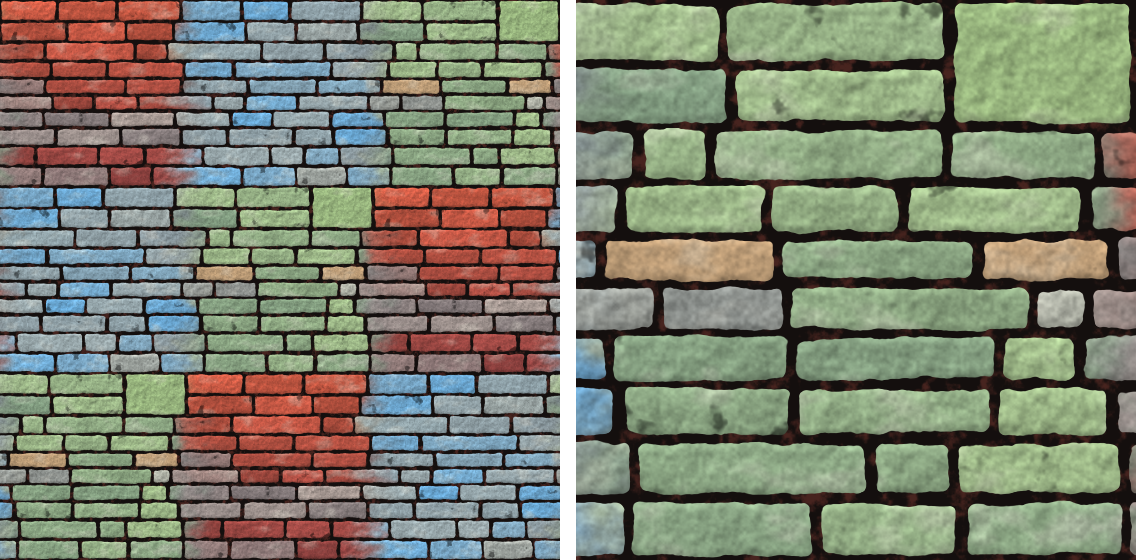
Left, the full canvas; right, a detail of the centre.
Reproduce this texture procedurally as a WebGL 1 fragment shader.

```glsl
precision highp float;
uniform vec2 u_resolution;

float hash(vec2 p) {
  vec3 q = fract(vec3(p.xyx) * 0.1031);
  q += dot(q, q.yzx + 33.33);
  return fract((q.x + q.y) * q.z);
}

float noise(vec2 p) {
  vec2 i = floor(p), f = fract(p);
  f = f * f * (3.0 - 2.0 * f);
  return mix(mix(hash(i), hash(i + vec2(1.0, 0.0)), f.x),
             mix(hash(i + vec2(0.0, 1.0)), hash(i + 1.0), f.x), f.y);
}

float fbm(vec2 p) {
  float sum = 0.0, amp = 0.5;
  for (int k = 0; k < 4; k++) {
    sum += amp * noise(p);
    p = p * 2.03 + 17.3;
    amp *= 0.5;
  }
  return sum / 0.9375;
}

// Upper edge of a course, measured down from the top of a panel
float courseEdge(float r) {
  return r * 0.1 + 0.022 * sin(0.628319 * r) + 0.008 * sin(0.314159 * r);
}

// Left end of brick i; the large block keeps fixed ends in the top courses
float jointAt(float i, float n, float row) {
  float k = mod(i + 0.5, n) - 0.5;
  float pinned = step(row, 1.5) * max(step(k, 0.5), step(n - 1.5, k));
  float jitter = (hash(vec2(k + 3.0, row * 7.0 + 11.0)) - 0.5) * 0.68;
  return (i + jitter * (1.0 - pinned)) * 3.0 / n;
}

// Closeness to the middle of a panel on the cyclic three-panel strip
float panelWeight(float x, float middle) {
  float away = abs(mod(x - middle + 1.5, 3.0) - 1.5);
  return 1.0 - smoothstep(0.38, 0.58, away);
}

vec3 brickColor(float x, float row, vec2 seed) {
  float tone = hash(seed + 1.7), vivid = hash(seed + 8.3), odd = hash(seed + 21.9);
  float paleCourse = step(5.5, row) * step(row, 7.5);
  float greyCourse = step(3.5, row) * step(row, 6.5);

  vec3 stone = mix(vec3(0.47, 0.48, 0.49), vec3(0.68, 0.68, 0.65), tone);
  stone = mix(stone, vec3(0.70, 0.58, 0.44), step(0.88, odd));

  vec3 red = mix(vec3(0.74, 0.33, 0.25), vec3(0.56, 0.26, 0.25), row / 9.0);
  red *= 0.9 + 0.2 * tone;
  vec3 blue = mix(vec3(0.55, 0.63, 0.66), vec3(0.40, 0.64, 0.81),
                  smoothstep(0.5, 0.9, vivid + 0.2 * step(7.5, row) + 0.2 * step(row, 0.5)));
  vec3 green = mix(vec3(0.48, 0.58, 0.48), vec3(0.61, 0.71, 0.52), tone);

  float redAmount = (1.0 - 0.85 * paleCourse) * mix(0.3, 1.0, step(0.14, vivid));
  float greenAmount = 1.0 - greyCourse * step(vivid, 0.6) * 0.9;
  vec3 color = mix(stone, red, panelWeight(x, 0.5) * redAmount);
  color = mix(color, blue, panelWeight(x, 1.5) * (0.65 + 0.35 * vivid));
  return mix(color, green, panelWeight(x, 2.5) * greenAmount * step(odd, 0.94));
}

void main() {
  // Three by three panels, each row of panels shifted by one
  vec2 wall = gl_FragCoord.xy / u_resolution * 3.0;
  float x = mod(wall.x + 2.0 - floor(wall.y), 3.0);
  float y = 1.0 - fract(wall.y);
  float pixel = 3.0 / min(u_resolution.x, u_resolution.y);

  // Course and brick under this point
  float row = 0.0;
  for (int k = 1; k < 10; k++) row += step(courseEdge(float(k)), y);
  float count = row < 1.5 ? 9.0 : 9.0 + floor(3.0 * hash(vec2(row, 5.0)));
  float i = floor(x * count / 3.0);
  if (x < jointAt(i, count, row)) i -= 1.0;
  else if (x >= jointAt(i + 1.0, count, row)) i += 1.0;
  float left = jointAt(i, count, row), right = jointAt(i + 1.0, count, row);
  float top = courseEdge(row), bottom = courseEdge(row + 1.0);
  float index = mod(i + 0.5, count) - 0.5;
  bool block = row < 1.5 && index > 7.5;
  if (block) { row = 0.0; top = 0.0; bottom = courseEdge(2.0); }
  vec2 seed = vec2(index * 13.0 + 2.0, row * 29.0 + 4.0);

  // Rounded, slightly tilted brick with a worn outline
  vec2 p = vec2(x, y) - 0.5 * vec2(left + right, top + bottom);
  vec2 size = 0.5 * vec2(right - left, bottom - top);
  size -= vec2(0.007, 0.006) + 0.005 * vec2(hash(seed + 31.0), hash(seed + 37.0));
  vec2 grainPos = p + seed * 3.7;
  float tilt = (hash(seed + 43.0) - 0.5) * 0.03;
  vec2 q = abs(vec2(p.x, p.y + p.x * tilt)) - size + 0.012;
  float d = length(max(q, 0.0)) + min(max(q.x, q.y), 0.0) - 0.012;
  d += (fbm(grainPos * 24.0) - 0.5) * 0.015;

  // Stone face: stains, relief, pits and lit upper edges
  float relief = fbm(grainPos * 38.0) - fbm((grainPos + vec2(0.006, 0.009)) * 38.0);
  float stain = fbm(grainPos * vec2(9.0, 14.0) + 50.0);
  float center = 0.5 * (left + right);
  vec3 color = block ? vec3(0.58, 0.69, 0.48)
                     : brickColor(mix(center, x, 0.55) + (stain - 0.5) * 0.2, row, seed);
  color = mix(color, vec3(0.67, 0.66, 0.62), 0.35 * smoothstep(0.55, 0.8, stain));
  float rim = smoothstep(-0.02, 0.0, d);
  float light = 0.9 + 0.25 * stain + 0.45 * relief - 0.16 * rim * p.y / size.y;
  light += 0.14 * (noise(grainPos * 150.0) - 0.5);
  float pits = smoothstep(0.68, 0.8, fbm(grainPos * 17.0 + 90.0));
  color *= light * (1.0 - 0.45 * pits * step(0.5, hash(seed + 53.0)));

  // Recessed mortar with rusty patches
  float grit = fbm(wall * 45.0);
  vec3 mortar = mix(vec3(0.08, 0.06, 0.055), vec3(0.28, 0.14, 0.12), smoothstep(0.5, 0.8, grit));
  color = mix(mortar, color, smoothstep(0.7 * pixel, -0.7 * pixel, d));
  gl_FragColor = vec4(clamp(color, 0.0, 1.0), 1.0);
}
```
